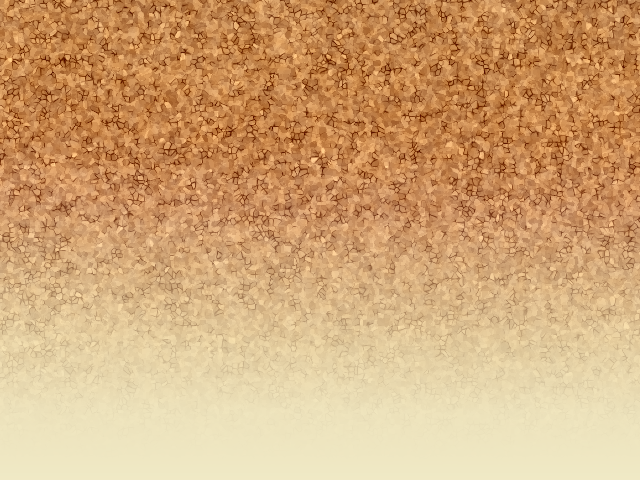
Reproduce this texture procedurally as a Shadertoy shader.

```glsl
// Granulated cork that fades downward into plain cream.
// A vertical colour ramp carries the fade; two layers of cellular noise
// make granules, pale flakes and dark crevices whose contrast fades with it.

float hash(vec2 p) {
    vec3 q = fract(vec3(p.xyx) * 0.1031);
    q += dot(q, q.yzx + 33.33);
    return fract((q.x + q.y) * q.z);
}

vec2 hash2(vec2 p) {
    return vec2(hash(p), hash(p + 71.7));
}

float valueNoise(vec2 p) {
    vec2 cell = floor(p), f = fract(p);
    f = f * f * (3.0 - 2.0 * f);
    return mix(mix(hash(cell), hash(cell + vec2(1, 0)), f.x),
               mix(hash(cell + vec2(0, 1)), hash(cell + vec2(1, 1)), f.x), f.y);
}

// Returns the gap to the next granule (x) and the nearest granule's id (yz).
vec3 granules(vec2 p) {
    vec2 cell = floor(p), nearestId = cell;
    float nearest = 9.0, second = 9.0;
    for (int j = -1; j <= 1; j++) {
        for (int i = -1; i <= 1; i++) {
            vec2 id = cell + vec2(i, j);
            float d = length(id + 0.1 + 0.8 * hash2(id) - p);
            if (d < nearest) {
                second = nearest;
                nearest = d;
                nearestId = id;
            } else {
                second = min(second, d);
            }
        }
    }
    return vec3(second - nearest, nearestId);
}

// Evenly spaced colour stops from the cream base to the cork top.
vec3 corkRamp(float height) {
    vec3 stops[8] = vec3[8](
        vec3(0.940, 0.915, 0.775), vec3(0.927, 0.883, 0.730),
        vec3(0.887, 0.795, 0.615), vec3(0.840, 0.680, 0.490),
        vec3(0.790, 0.560, 0.375), vec3(0.760, 0.505, 0.285),
        vec3(0.757, 0.510, 0.285), vec3(0.750, 0.515, 0.300));
    vec3 colour = stops[0];
    for (int i = 1; i < 8; i++) {
        colour = mix(colour, stops[i], clamp(height * 7.0 - float(i - 1), 0.0, 1.0));
    }
    return colour;
}

// Signed brightness of the granules, close to zero on average.
float corkGrain(vec2 p, float density) {
    vec2 bend = vec2(valueNoise(p * density * 0.8), valueNoise(p * density * 0.8 + 37.0));
    vec2 q = p * density + 0.7 * bend;
    vec3 coarse = granules(q);
    vec3 fine = granules(q * 1.7 + 19.0);
    float tone = 0.20 * (hash(coarse.yz + 5.0) - 0.5) + 0.13 * (hash(fine.yz + 9.0) - 0.5);
    float crevice = 1.0 - smoothstep(0.0, 0.32, coarse.x);
    float depth = smoothstep(0.40, 0.85, valueNoise(q * 0.9 + 53.0));
    float flake = smoothstep(0.91, 0.97, hash(coarse.yz + 23.0)) * smoothstep(0.05, 0.3, coarse.x);
    return tone - 0.36 * crevice * depth + 0.11 * flake + 0.025;
}

void mainImage(out vec4 fragColor, in vec2 fragCoord) {
    vec2 p = fragCoord / iResolution.y;
    float across = fragCoord.x / iResolution.x;

    // The fade sits a little lower right of centre than at the left edge.
    float sag = 0.025 * sin(3.0 * across - 0.5) - 0.012;
    float middle = smoothstep(0.1, 0.4, p.y) * (1.0 - smoothstep(0.6, 0.9, p.y));
    vec3 colour = corkRamp(clamp(p.y + sag * middle, 0.0, 1.0));

    // Granules keep full contrast at the top and vanish near the base.
    float contrast = smoothstep(0.02, 0.72, p.y);
    float grain = corkGrain(p, 92.0);
    float mottling = 0.05 * (valueNoise(p * 23.0) - 0.5) + 0.03 * (valueNoise(p * 7.0) - 0.5);
    vec3 grainTint = vec3(0.92, 1.0, 0.86);
    colour += contrast * (grain + mottling) * grainTint;

    // Ruddy and straw-coloured patches vary the hue of the cork.
    float hue = valueNoise(p * 58.0 + 11.0) - 0.5;
    colour += contrast * hue * vec3(0.02, -0.01, -0.05);

    fragColor = vec4(clamp(colour, 0.0, 1.0), 1.0);
}
```
